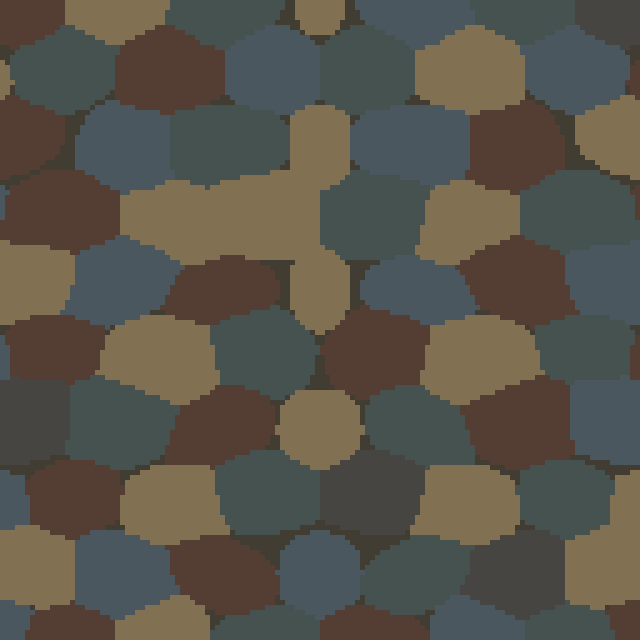
Write a Shadertoy shader that draws this texture.

```glsl
// Blocky camouflage of rounded, tilted stones, mirrored in shape but not in colour.
#define BLOCKS 128.0              // blocks along the canvas height
#define CELL vec2(0.160, 0.111)   // spacing of the stones
#define JITTER vec2(0.26, 0.24)   // scatter of the centres, in cells
#define TILT 0.9                  // range of stone tilt, radians
#define ROUNDNESS 2.4             // superellipse exponent
#define WARP 0.012                // bending of the outlines
#define WARP_SCALE 6.0            // frequency of the bending
#define COLOUR_MIX 0.28           // randomness of the colour sequence

const vec3 GAP    = vec3(0.26, 0.24, 0.20);
const vec3 SAND   = vec3(0.51, 0.44, 0.32);
const vec3 SLATE  = vec3(0.29, 0.34, 0.37);
const vec3 MOSS   = vec3(0.27, 0.32, 0.31);
const vec3 RUST   = vec3(0.33, 0.24, 0.20);
const vec3 ASH    = vec3(0.28, 0.27, 0.26);

vec2 hash2(vec2 p) {
    vec3 q = fract(p.xyx * vec3(0.1031, 0.1030, 0.0973));
    q += dot(q, q.yzx + 33.33);
    return fract((q.xx + q.yz) * q.zy);
}

float gradientNoise(vec2 p) {
    vec2 i = floor(p), f = fract(p);
    vec2 w = f * f * f * (f * (f * 6.0 - 15.0) + 10.0);
    vec2 x = vec2(1.0, 0.0), y = vec2(0.0, 1.0);
    float a = dot(hash2(i) * 2.0 - 1.0, f);
    float b = dot(hash2(i + x) * 2.0 - 1.0, f - x);
    float c = dot(hash2(i + y) * 2.0 - 1.0, f - y);
    float d = dot(hash2(i + 1.0) * 2.0 - 1.0, f - 1.0);
    return mix(mix(a, b, w.x), mix(c, d, w.x), w.y);
}

// Neighbouring stones take well separated steps through the palette.
vec3 stoneColour(vec2 id) {
    float jitter = COLOUR_MIX * (hash2(id + 71.0).x - 0.5);
    float t = fract(dot(id, vec2(0.181, 0.470)) + jitter + 0.1);
    if (t < 0.27) return SAND;
    if (t < 0.50) return SLATE;
    if (t < 0.73) return MOSS;
    if (t < 0.93) return RUST;
    return ASH;
}

// Superellipse distance, 1 on the outline of a stone.
float stoneDistance(vec2 p, vec2 radii, float angle) {
    float c = cos(angle), s = sin(angle);
    vec2 q = abs(mat2(c, -s, s, c) * p) / radii;
    return pow(pow(q.x, ROUNDNESS) + pow(q.y, ROUNDNESS), 1.0 / ROUNDNESS);
}

vec3 camouflage(vec2 p) {
    // Bend the outlines alike on both sides of the axis
    vec2 n = vec2(abs(p.x), p.y) * WARP_SCALE + 20.0;
    p.y += 2.0 * WARP * gradientNoise(n);
    p.x += 2.0 * WARP * gradientNoise(n + 40.0) * clamp(p.x * 12.0, -1.0, 1.0);

    // Nearest stone in a brick layout
    vec2 g = p / CELL;
    float nearest = 1.0;
    vec3 colour = GAP;
    for (int j = -1; j <= 1; j++)
    for (int i = -1; i <= 1; i++) {
        float row = floor(g.y) + float(j);
        float shift = 0.5 * mod(row, 2.0);
        float column = floor(g.x - shift + 0.5) + float(i) + shift;
        vec2 id = vec2(2.0 * column, row);
        float side = sign(column);
        vec2 key = vec2(abs(id.x), row) + 50.0;
        vec2 offset = (hash2(key) - 0.5) * JITTER;
        vec2 shape = hash2(key + 13.0);
        vec2 centre = vec2(column + side * offset.x, row + 0.5 + offset.y);

        // Stones on the axis stand upright and are narrower
        vec2 radii = mix(vec2(0.51, 0.53), vec2(0.68, 0.67), shape);
        if (side == 0.0) radii.x = mix(0.24, 0.50, shape.x);
        float angle = side * TILT * (hash2(key + 29.0).x - 0.5);
        float d = stoneDistance(p - centre * CELL, radii * CELL, angle);
        if (d < nearest) {
            nearest = d;
            colour = stoneColour(id);
        }
    }
    return colour;
}

void mainImage(out vec4 fragColor, in vec2 fragCoord) {
    // Average four samples so block edges stay smooth at any size
    vec3 sum = vec3(0.0);
    for (int k = 0; k < 4; k++) {
        vec2 sub = (vec2(k % 2, k / 2) - 0.5) * 0.5;
        vec2 p = (fragCoord + sub - 0.5 * iResolution.xy) / iResolution.y;
        sum += camouflage((floor(p * BLOCKS) + 0.5) / BLOCKS);
    }
    fragColor = vec4(sum / 4.0, 1.0);
}
```
